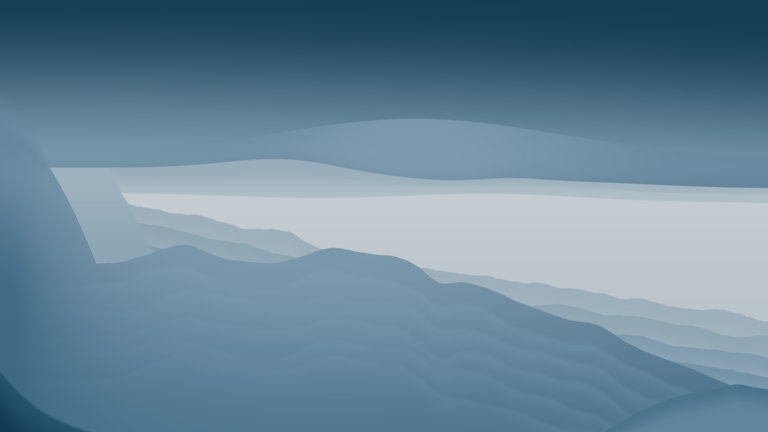
A WebGL 1 fragment shader for this background:

```glsl
precision highp float;
uniform vec2 u_resolution;

float hash(float n) {
  n = fract(n * 0.1031);
  n *= n + 33.33;
  n *= n + n;
  return fract(n);
}

float noise(float x) {
  float i = floor(x), f = fract(x);
  return mix(hash(i), hash(i + 1.0), f * f * (3.0 - 2.0 * f));
}

// Layered noise centred on zero
float fbm(float x) {
  float sum = 0.0, amp = 0.5;
  for (int i = 0; i < 4; i++) {
    sum += amp * (noise(x) - 0.5);
    x = x * 2.07 + 17.3;
    amp *= 0.5;
  }
  return sum;
}

float bump(float x, float center, float width) {
  float d = (x - center) / width;
  return exp(-d * d);
}

// Antialiased coverage of a signed height
float fill(float d) {
  float e = 1.0 / u_resolution.y;
  return smoothstep(-e, e, d);
}

float farLine(float x) {
  return 0.583 - 0.33 * x - 0.025 * smoothstep(0.37, 0.44, x)
       + 0.06 * max(x - 0.45, 0.0);
}

float mainRidge(float x) {
  float y = 0.39 - 0.7 * max(x - 0.55, 0.0);
  y += 0.043 * bump(x, 0.235, 0.05) + 0.036 * bump(x, 0.436, 0.05);
  y += 0.013 * bump(x, 0.508, 0.03) - 0.03 * bump(x, 0.57, 0.025);
  return y + 0.018 * bump(x, 0.78, 0.03) + 0.008 * fbm(x * 28.0);
}

float backCeiling(float x) {
  return 0.557 - 0.027 * x + 0.012 * bump(x, 0.65, 0.14) - 0.005 * bump(x, 0.4, 0.12);
}

float frontCeiling(float x) {
  return 0.612 - 0.03 * smoothstep(0.36, 0.6, x) - 0.017 * smoothstep(0.68, 1.0, x)
       + 0.02 * bump(x, 0.36, 0.1) + 0.006 * bump(x, 0.667, 0.05);
}

vec3 ceilingColor(float x, float y) {
  float shade = smoothstep(1.02, 0.6, y + 0.06 * x * x);
  vec3 color = mix(vec3(0.08, 0.24, 0.33), vec3(0.48, 0.60, 0.68), shade);
  // Lens of lighter cloud under the dark canopy
  float lens = 0.635 + 0.09 * bump(x, 0.54, 0.265) - y;
  vec3 lit = mix(vec3(0.50, 0.61, 0.69), vec3(0.41, 0.54, 0.63), smoothstep(0.55, 0.95, x));
  color = mix(color, lit, 0.85 * fill(lens) * smoothstep(0.24, 0.52, x));
  return color - 0.035 * exp(-abs(y - frontCeiling(x)) * 60.0);
}

vec3 bodyColor(float x, float y, float ridge) {
  vec3 color = mix(vec3(0.34, 0.49, 0.59), vec3(0.50, 0.61, 0.69), smoothstep(-0.02, 0.42, y));
  // Soft folds following the slope
  for (int i = 1; i < 6; i++) {
    float n = float(i);
    float fold = ridge - 0.052 * n + 0.055 * fbm(x * 9.0 + n * 23.7) - y;
    float weight = 0.015 + 0.03 * smoothstep(0.4, 0.9, x);
    color += weight * (smoothstep(-0.008, 0.008, fold) * exp(-max(fold, 0.0) * 28.0) - 0.22);
  }
  // Shadow gathering on the left wall
  float shadow = exp(-max(x - 0.02, 0.0) * 9.0) * smoothstep(0.78, 0.3, y + 0.9 * x);
  color = mix(color, vec3(0.22, 0.39, 0.50), 0.85 * shadow);
  return mix(color, vec3(0.36, 0.50, 0.60), 0.7 * smoothstep(0.55, 0.7, y));
}

void main() {
  vec2 uv = gl_FragCoord.xy / u_resolution;
  float x = uv.x, y = uv.y;
  vec3 color = mix(vec3(0.77, 0.80, 0.82), vec3(0.73, 0.77, 0.795), smoothstep(0.55, 0.27, y));

  // Pale cloud sheets
  float back = backCeiling(x), front = frontCeiling(x);
  vec3 sheet = mix(vec3(0.69, 0.745, 0.775), vec3(0.59, 0.675, 0.73), smoothstep(0.54, 0.62, y));
  color = mix(color, sheet, fill(y - back));
  float between = mix(back, front, 0.6) + 0.012 * fbm(x * 7.0 + 4.0);
  color = mix(color, vec3(0.60, 0.68, 0.735), 0.45 * fill(y - between));

  // Receding ranges with mist at their feet
  for (int i = 0; i < 4; i++) {
    float n = float(i);
    float depth = farLine(x) - 0.045 * n + 0.026 * fbm(x * 19.0 + n * 31.0) - y;
    vec3 range = mix(vec3(0.61, 0.685, 0.73), vec3(0.45, 0.575, 0.66), n / 3.0);
    range = mix(range, vec3(0.68, 0.74, 0.77), 0.5 * smoothstep(0.0, 0.08, depth));
    color = mix(color, range, fill(depth));
  }

  // Distant wall and the canopy above it
  float wallEdge = 0.143 + 0.3 * (0.606 - y) + 0.006 * fbm(y * 30.0);
  vec3 wall = mix(vec3(0.55, 0.65, 0.71), vec3(0.62, 0.695, 0.745), smoothstep(0.4, 0.6, y));
  color = mix(color, wall, fill(wallEdge - x));
  color = mix(color, ceilingColor(x, y), fill(y - front));

  // Near wall flowing into the main slope
  float ridge = mainRidge(x);
  float nearWall = 0.735 - x - 14.0 * x * x;
  float haze = 0.002 + 0.06 * smoothstep(0.58, 0.74, y);
  float body = smoothstep(-haze, haze, max(ridge, nearWall) - y);
  color = mix(color, bodyColor(x, y, ridge), body);

  // Foreground knoll and dark corner
  float knoll = 0.103 - 3.2 * (x - 0.965) * (x - 0.965) + 0.008 * bump(x, 0.96, 0.02)
              + 0.012 * fbm(x * 24.0) - y;
  vec3 knollColor = mix(vec3(0.29, 0.45, 0.55), vec3(0.38, 0.52, 0.61), smoothstep(0.0, 0.06, knoll));
  color = mix(color, knollColor, fill(knoll));
  float corner = 0.18 * exp(-13.0 * x) - 0.04 - y;
  vec3 cornerColor = mix(vec3(0.15, 0.32, 0.43), vec3(0.07, 0.23, 0.33), smoothstep(0.0, 0.12, corner));
  color = mix(color, cornerColor, smoothstep(-0.006, 0.006, corner));

  gl_FragColor = vec4(color, 1.0);
}
```
